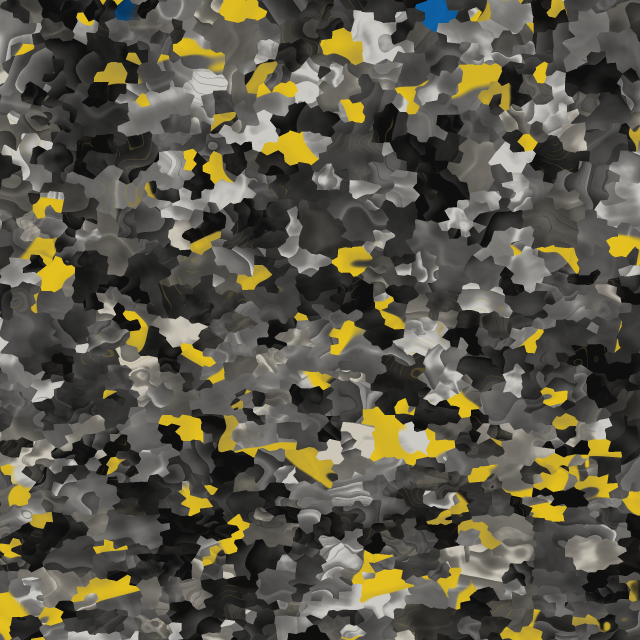
Write a Shadertoy shader that draws this texture.

```glsl
#define CHIPS 15.5        // large chips across the canvas
#define FACETS 60.0       // small facets that jag the chip outlines
#define SHARD_SCALE 1.8   // how much smaller the shards are
#define SHARD_SHARE 0.3
#define PAINT_SHARE 0.155
#define BLUE_SHARE 0.004
#define DETAIL_SHARE 0.4
#define SAMPLES 3         // antialiasing grid per side

const float TAU = 6.2832;
const vec3 GREY = vec3(1.0, 0.99, 0.965);
const vec3 TAUPE = vec3(1.0, 0.97, 0.905);
const vec3 OLIVE = vec3(0.58, 0.51, 0.26);
const vec3 YELLOW = vec3(0.89, 0.75, 0.12);
const vec3 BLUE = vec3(0.04, 0.27, 0.46);

vec3 hash3(vec2 p) {
    vec3 h = fract(p.xyx * vec3(0.1031, 0.1030, 0.0973));
    h += dot(h, h.yxz + 33.33);
    return fract((h.xxy + h.yzz) * h.zyx);
}

float noise(vec2 p) {
    vec2 i = floor(p), f = fract(p);
    f = f * f * f * (f * (f * 6.0 - 15.0) + 10.0);
    return mix(mix(hash3(i).x, hash3(i + vec2(1, 0)).x, f.x),
               mix(hash3(i + vec2(0, 1)).x, hash3(i + vec2(1, 1)).x, f.x), f.y);
}

vec2 turn(vec2 p, float angle) {
    float c = cos(angle), s = sin(angle);
    return vec2(c * p.x + s * p.y, c * p.y - s * p.x);
}

// Nearest jittered site: cell in xy, position in zw; variety alters size and shape
vec4 findSite(vec2 p, float variety) {
    vec2 base = floor(p);
    vec4 found = vec4(0.0);
    float nearest = 1e3;
    for (int y = -1; y <= 1; y++)
    for (int x = -1; x <= 1; x++) {
        vec2 cell = base + vec2(x, y);
        vec3 h = hash3(cell + 17.0);
        vec2 site = cell + 0.08 + 0.84 * h.xy;
        vec2 offset = turn(p - site, h.z * TAU);
        offset *= 1.0 + variety * vec2(0.3, -0.2);
        float d = length(offset) - variety * 0.3 * fract(h.z * 7.3);
        if (d < nearest) {
            nearest = d;
            found = vec4(cell, site);
        }
    }
    return found;
}

// Brightness curve: wide darks, long mid greys, few lights
float toneCurve(float t) {
    return 0.055 + 0.54 * t - 0.1 * t * (1.0 - t) + 0.2 * smoothstep(0.8, 1.0, t);
}

// Surface of one chip: folds, streaks, seams and paint
vec3 chipColor(vec2 local, vec2 id, float shade) {
    vec3 kind = hash3(id + 51.0);
    vec3 form = hash3(id + 93.0);
    vec3 extra = hash3(id + 137.0);
    vec2 p = turn(local, form.x * TAU);
    vec2 shift = extra.xy * 40.0;

    float warp = noise(p * 1.7 + shift) - 0.5;
    float broad = noise(p * vec2(1.2, 2.4) + shift + 9.0) - 0.5;
    float bend = p.x + 1.1 * warp;
    float fold = fract(bend * 1.2 + extra.z);
    float grain = noise(p * vec2(9.0, 5.0) + shift) - 0.5;

    float t = mix(0.5, kind.x, 0.92) + shade + 0.28 * broad + 0.05 * grain;
    t += 0.5 * form.y * form.y * (fold - 0.5);
    float streak = (bend - 0.2 + 0.4 * form.z) * 7.0;
    t += 0.2 * form.z * exp(-streak * streak) * smoothstep(0.1, 0.5, kind.x);
    t = clamp(t, 0.0, 1.0);
    float tone = toneCurve(t);
    vec3 color = tone * mix(GREY, TAUPE, step(0.72, extra.x));

    // Curved contour seams, some dark and some olive
    if (kind.z < DETAIL_SHARE) {
        float bands = abs(fract(bend * 3.2 + broad * 2.0) - 0.5);
        float seam = smoothstep(0.06, 0.015, bands);
        seam *= smoothstep(-0.1, 0.15, broad + 0.5 * p.y);
        vec3 seamColor = extra.y < 0.5 ? OLIVE * (0.5 + tone) : color * 0.55;
        color = mix(color, seamColor, 0.7 * seam);
    }

    // Paint ends at a bent edge, crisp on most chips
    float softness = mix(0.015, 0.22, pow(form.z, 4.0));
    float edge = p.y + 0.9 * broad + 0.25 * (extra.z - 0.5);
    float cover = smoothstep(-softness, softness, edge);
    float gloss = 0.34 + 0.5 * smoothstep(0.05, 0.65, t) + 0.45 * broad;
    if (kind.y < PAINT_SHARE)
        color = mix(color, mix(OLIVE, YELLOW, clamp(gloss, 0.0, 1.0)), cover);
    else if (kind.y > 1.0 - BLUE_SHARE)
        color = mix(color, BLUE * (0.4 + gloss), cover);
    return color;
}

vec3 collage(vec2 uv) {
    // Chips get flatter towards the bottom
    uv.y -= 0.2 * (1.0 - uv.y) * (1.0 - uv.y);
    vec2 facet = findSite(uv * FACETS, 0.0).zw / FACETS;

    float scale = CHIPS * SHARD_SCALE;
    vec4 chip = findSite(facet * scale + 60.0, 1.0);
    vec2 local = uv * scale + 60.0 - chip.zw;
    vec2 id = chip.xy + 300.0;
    if (hash3(id + 5.0).x > SHARD_SHARE) {
        chip = findSite(facet * CHIPS, 1.0);
        local = uv * CHIPS - chip.zw;
        id = chip.xy;
    }
    float shade = 0.18 * (noise(facet * 5.0 + 3.0) - 0.5) - 0.03;
    return chipColor(local, id, shade);
}

void mainImage(out vec4 fragColor, in vec2 fragCoord) {
    vec3 sum = vec3(0.0);
    for (int y = 0; y < SAMPLES; y++)
    for (int x = 0; x < SAMPLES; x++) {
        vec2 jitter = (vec2(x, y) + 0.5) / float(SAMPLES) - 0.5;
        sum += collage((fragCoord + jitter) / iResolution.y);
    }
    fragColor = vec4(sum / float(SAMPLES * SAMPLES), 1.0);
}
```
